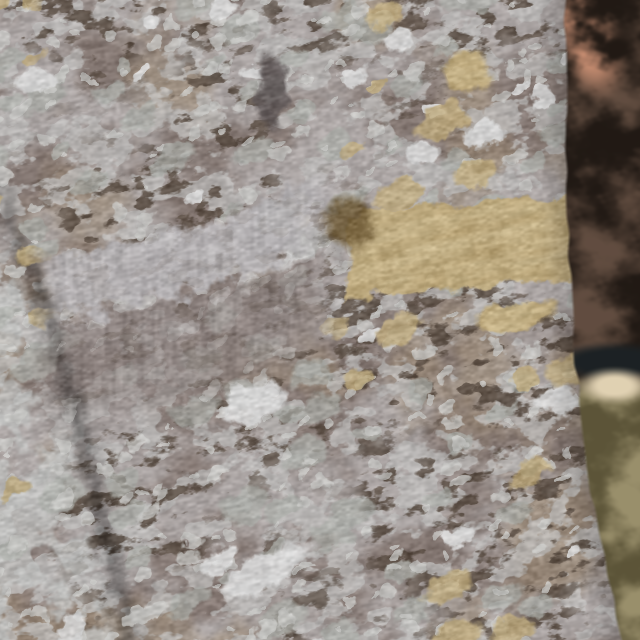
A three.js fragment shader for this texture:

```glsl
varying vec2 vUv;

float hash(vec2 p) {
  return fract(sin(dot(p, vec2(127.1, 311.7))) * 43758.5453);
}

float noise(vec2 p) {
  vec2 i = floor(p), f = fract(p);
  f = f * f * (3.0 - 2.0 * f);
  return mix(mix(hash(i), hash(i + vec2(1, 0)), f.x),
             mix(hash(i + vec2(0, 1)), hash(i + vec2(1, 1)), f.x), f.y);
}

float fbm(vec2 p) {
  float sum = 0.0, amp = 0.52;
  for (int i = 0; i < 4; i++) {
    sum += amp * noise(p);
    p = mat2(1.6, 1.2, -1.2, 1.6) * p + 7.3;
    amp *= 0.5;
  }
  return sum;
}

// Soft ellipse, tilted by a slope
float blob(vec2 p, vec2 center, vec2 radius, float slope, float soft) {
  vec2 d = p - center;
  d.y -= slope * d.x;
  return 1.0 - smoothstep(1.0 - soft, 1.0 + soft, length(d / radius));
}

// Jittered spots, one chance per cell
float scatter(vec2 p, float density, float seed) {
  vec2 cell = floor(p);
  float mask = 0.0;
  for (int y = -1; y <= 1; y++) {
    for (int x = -1; x <= 1; x++) {
      vec2 id = cell + vec2(x, y);
      float pick = hash(id + seed);
      vec2 center = id + vec2(hash(id + seed + 3.1), hash(id + seed + 8.7));
      float size = mix(0.16, 0.48, hash(id + seed + 5.3));
      float spot = blob(p, center, size * vec2(1.15, 0.8), 0.25, 0.16);
      mask = max(mask, spot * step(pick, density));
    }
  }
  return mask;
}

vec3 background(vec2 p) {
  float n = fbm(p * vec2(14.0, 18.0));
  vec3 shade = mix(vec3(0.13, 0.10, 0.08), vec3(0.38, 0.30, 0.25), smoothstep(0.3, 0.7, n));
  vec3 moss = mix(vec3(0.36, 0.33, 0.22), vec3(0.60, 0.56, 0.42), smoothstep(0.3, 0.65, n));
  vec3 color = mix(moss, shade, smoothstep(0.38, 0.42, p.y));
  color = mix(color, vec3(0.11, 0.13, 0.14), blob(p, vec2(0.96, 0.435), vec2(0.09, 0.025), 0.0, 0.4));
  color = mix(color, vec3(0.88, 0.82, 0.70), blob(p, vec2(0.96, 0.397), vec2(0.045, 0.022), 0.0, 0.5));
  float glow = blob(p, vec2(0.915, 0.945), vec2(0.045, 0.065), -0.6, 0.6);
  return mix(color, vec3(0.85, 0.60, 0.48), glow * smoothstep(0.3, 0.6, n));
}

vec3 bark(vec2 p) {
  vec2 grain = vec2(dot(p, vec2(0.98, 0.2)), dot(p, vec2(-0.2, 0.98)));
  vec2 warp = vec2(fbm(p * 38.0), fbm(p * 38.0 + 40.0)) - 0.5;
  vec2 q = p + warp * 0.035;

  // Smooth rings: a pale band and the darker skin beneath it
  float ring = p.y - 0.55 - 0.48 * p.x * p.x;
  float span = smoothstep(0.04, 0.1, q.x) * (1.0 - smoothstep(0.46, 0.56, q.x));
  float band = span * (1.0 - smoothstep(0.04, 0.065, abs(ring + warp.y * 0.08)));
  float skin = span * smoothstep(-0.25, -0.17, ring) * (1.0 - smoothstep(-0.07, -0.05, ring + warp.y * 0.05));
  float rough = 1.0 - 0.85 * max(band, skin * 0.8);

  // Mottled ground
  float ground = fbm(grain * vec2(9.0, 13.0));
  vec3 color = mix(vec3(0.52, 0.47, 0.45), vec3(0.67, 0.645, 0.64), smoothstep(0.32, 0.6, ground));
  color = mix(color, vec3(0.60, 0.53, 0.45), 0.65 * smoothstep(0.48, 0.68, fbm(p * 7.0 + 21.0)));
  color = mix(color, vec3(0.55, 0.51, 0.50), skin * 0.8);
  color = mix(color, vec3(0.72, 0.71, 0.72), band * 0.9);

  // Pale crust flakes and dark crevices
  float crust = smoothstep(0.5, 0.59, fbm(grain * vec2(27.0, 38.0) + 60.0));
  color = mix(color, vec3(0.74, 0.735, 0.73), crust * 0.75 * rough);
  float crack = smoothstep(0.53, 0.66, fbm(grain * vec2(34.0, 58.0) + 11.0));
  crack *= smoothstep(0.32, 0.58, fbm(p * 6.0 + 4.0));
  color = mix(color, vec3(0.34, 0.29, 0.25), crack * 0.85 * rough);

  // Fold on the left with crusted bark beyond it
  float fold = p.x - (0.2 - 0.17 * p.y - 0.16 * p.y * p.y) + warp.x * 0.035;
  float beyond = (1.0 - smoothstep(-0.04, -0.01, fold)) * smoothstep(0.4, 0.52, fbm(grain * 20.0 + 90.0));
  color = mix(color, vec3(0.76, 0.765, 0.76), beyond * 0.75);
  color *= 1.0 - 0.3 * exp(-pow(fold / 0.018, 2.0)) * (1.0 - smoothstep(0.6, 0.8, p.y));

  // Grey and white lichen
  color = mix(color, vec3(0.67, 0.68, 0.66), 0.7 * rough * scatter(q * 15.0, 0.4, 17.0));
  color = mix(color, vec3(0.78, 0.78, 0.77), 0.75 * rough * scatter(q * 34.0, 0.3, 31.0));
  float white = scatter(q * 17.0, 0.12, 53.0) * rough;
  white = max(white, blob(q, vec2(0.395, 0.37), vec2(0.052, 0.033), 0.25, 0.12));
  white = max(white, blob(q, vec2(0.415, 0.105), vec2(0.068, 0.03), 0.5, 0.15));
  color = mix(color, vec3(0.84, 0.84, 0.84), white * 0.9);

  // Ochre lichen: one broad patch and loose spots
  vec2 box = abs(q - vec2(0.725, 0.615 + 0.08 * (p.x - 0.72))) - vec2(0.18, 0.065);
  float ochre = 1.0 - smoothstep(-0.003, 0.004, max(box.x, box.y));
  ochre = max(ochre, blob(q, vec2(0.805, 0.505), vec2(0.06, 0.028), 0.15, 0.15));
  ochre = max(ochre, blob(q, vec2(0.73, 0.89), vec2(0.035, 0.03), 0.0, 0.2));
  float side = smoothstep(0.46, 0.56, q.x) + 1.0 - smoothstep(0.04, 0.09, q.x);
  ochre = max(ochre, scatter(q * 13.0, 0.25, 71.0) * side * 0.85);
  vec3 ochreColor = mix(vec3(0.71, 0.62, 0.43), vec3(0.80, 0.73, 0.56), fbm(grain * vec2(18.0, 75.0)));
  color = mix(color, ochreColor, ochre * 0.92);

  // Knots
  color = mix(color, vec3(0.42, 0.34, 0.20), 0.85 * blob(q, vec2(0.545, 0.655), vec2(0.036, 0.04), 0.0, 0.35));
  color = mix(color, vec3(0.36, 0.33, 0.33), 0.85 * blob(q, vec2(0.423, 0.855), vec2(0.024, 0.055), 0.0, 0.25));

  // Fine fibres across and faint lines upward
  float fibre = noise(grain * vec2(75.0, 190.0)) + noise(grain * vec2(150.0, 230.0) + 9.0) - 1.0;
  float upright = noise(p * vec2(180.0, 22.0)) - 0.5;
  return color + 0.09 * fibre + 0.05 * upright * (0.4 + band + skin);
}

void main() {
  vec2 p = vUv;
  float edge = 0.883 + 0.09 * pow(1.0 - p.y, 3.0) + 0.006 * (noise(vec2(p.y * 30.0, 2.0)) - 0.5);
  vec3 trunk = bark(p) * (1.0 - 0.14 * smoothstep(-0.05, 0.0, p.x - edge));
  vec3 color = mix(trunk, background(p), smoothstep(-0.003, 0.004, p.x - edge));
  gl_FragColor = vec4(clamp(color, 0.0, 1.0), 1.0);
}
```
